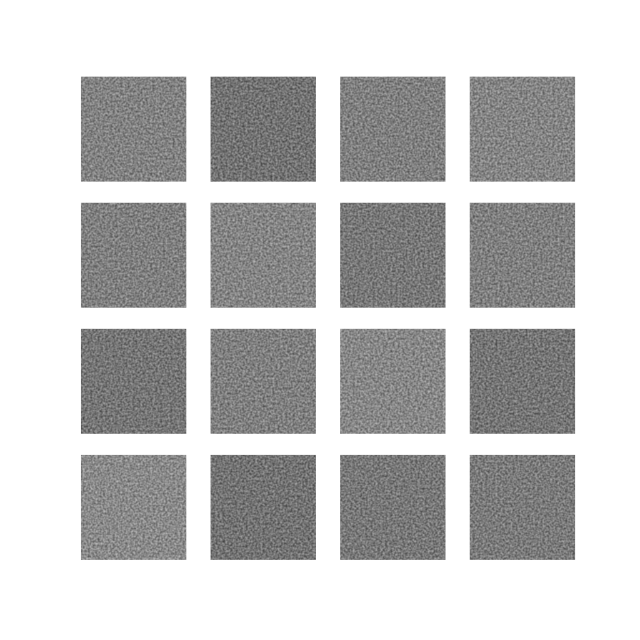
Give the GLSL for this pattern, as a Shadertoy shader.

```glsl
// Four by four grey squares on white, each with its own tone and a fine grain.
// The grid is folded to one cell and drawn as a box distance; the grain is two
// layers of gradient noise that wrap at the canvas edge, as does the white margin.

// Unit gradient for a lattice point, from an integer hash
vec2 latticeGradient(vec2 cell, float period) {
    uvec2 c = uvec2(mod(cell, period));
    uint h = c.x * 1597u + c.y * 51749u + uint(period) * 977u;
    h = (h ^ (h >> 15)) * 73939u;
    h = (h ^ (h >> 13)) * 91193u;
    h ^= h >> 16;
    float angle = 6.28319 * float(h & 65535u) / 65536.0;
    return vec2(cos(angle), sin(angle));
}

// Gradient noise with a whole number of cells across the canvas
float wrappedNoise(vec2 uv, float period) {
    vec2 p = uv * period;
    vec2 cell = floor(p);
    vec2 f = p - cell;
    vec2 w = f * f * f * (f * (f * 6.0 - 15.0) + 10.0);
    vec2 e = vec2(1.0, 0.0);
    float a = dot(latticeGradient(cell, period), f);
    float b = dot(latticeGradient(cell + e, period), f - e);
    float c = dot(latticeGradient(cell + e.yx, period), f - e.yx);
    float d = dot(latticeGradient(cell + 1.0, period), f - 1.0);
    return mix(mix(a, b, w.x), mix(c, d, w.x), w.y);
}

// Base grey of a square; one column of the matrix per row, from the bottom up
float squareTone(ivec2 id) {
    mat4 tones = mat4(0.54, 0.45, 0.47, 0.48,
                      0.46, 0.50, 0.53, 0.46,
                      0.50, 0.52, 0.47, 0.50,
                      0.51, 0.45, 0.50, 0.52);
    return tones[id.y][id.x];
}

void mainImage(out vec4 fragColor, in vec2 fragCoord) {
    vec2 uv = fragCoord / iResolution.xy;

    // Nearest square of the grid, and the offset from its centre
    vec2 pitch = vec2(0.2025, 0.1970);
    vec2 firstCentre = vec2(0.2088, 0.2072);
    vec2 id = clamp(round((uv - firstCentre) / pitch), 0.0, 3.0);
    vec2 local = uv - firstCentre - id * pitch;

    // Square coverage, smoothed over one pixel
    vec2 edge = (vec2(0.0823, 0.0820) - abs(local)) * iResolution.xy;
    vec2 inside = clamp(edge + 0.5, 0.0, 1.0);
    float coverage = inside.x * inside.y;

    // Fine grain over the tone
    float grain = 0.20 * wrappedNoise(uv, 256.0) + 0.13 * wrappedNoise(uv, 341.0);
    float grey = squareTone(ivec2(id)) + grain;

    fragColor = vec4(vec3(mix(1.0, grey, coverage)), 1.0);
}
```
